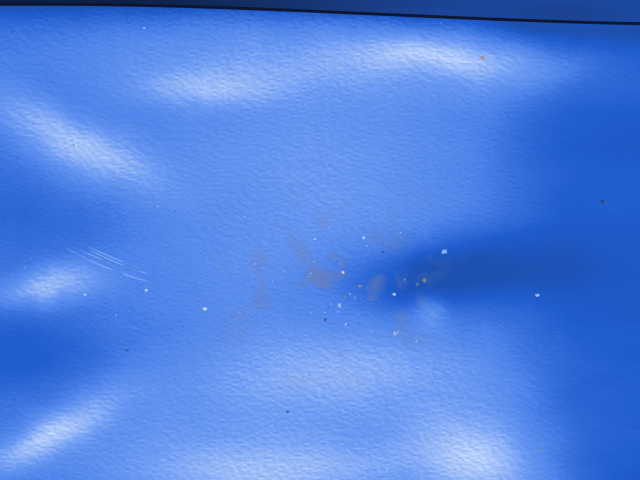
A Shadertoy shader for this texture:

```glsl
// Worn glossy blue vinyl sheet with soft window reflections, fine grain, scuffs and specks.
#define BASE_GLOSS 0.53
#define GRAIN_SCALE vec2(125.0, 210.0)
#define GRAIN_DEPTH 0.13
#define SPECK_COUNT 90
#define SCRATCH_COUNT 9
#define DIRT_CENTRE vec2(0.70, 0.40)

const vec3 BLACK = vec3(0.05, 0.07, 0.15);
const vec3 NAVY  = vec3(0.11, 0.27, 0.59);
const vec3 DEEP  = vec3(0.12, 0.36, 0.80);
const vec3 MID   = vec3(0.30, 0.51, 0.91);
const vec3 LIGHT = vec3(0.42, 0.60, 0.95);
const vec3 PALE  = vec3(0.60, 0.73, 0.97);
const vec3 GLARE = vec3(0.82, 0.88, 0.99);

float hash(vec2 p) {
    return fract(sin(dot(p, vec2(127.1, 311.7))) * 43758.5453);
}

float noise(vec2 p) {
    vec2 i = floor(p), f = fract(p);
    f = f * f * (3.0 - 2.0 * f);
    return mix(mix(hash(i), hash(i + vec2(1, 0)), f.x),
               mix(hash(i + vec2(0, 1)), hash(i + vec2(1, 1)), f.x), f.y);
}

float fbm(vec2 p) {
    float sum = 0.0, amp = 0.5;
    for (int i = 0; i < 4; i++) {
        sum += amp * noise(p);
        p = p * 2.03 + 17.3;
        amp *= 0.5;
    }
    return sum;
}

// Soft elliptical reflection, turned by angle
float glow(vec2 p, vec2 centre, vec2 radius, float angle) {
    vec2 d = p - centre;
    float c = cos(angle), s = sin(angle);
    d = vec2(c * d.x + s * d.y, c * d.y - s * d.x) / radius;
    return exp(-dot(d, d));
}

// Colour ramp from shadow to glare, one step per 0.2
vec3 ramp(float t) {
    vec3 c = mix(BLACK, NAVY, clamp(t * 5.0, 0.0, 1.0));
    c = mix(c, DEEP,  clamp(t * 5.0 - 1.0, 0.0, 1.0));
    c = mix(c, MID,   clamp(t * 5.0 - 2.0, 0.0, 1.0));
    c = mix(c, LIGHT, clamp(t * 5.0 - 3.0, 0.0, 1.0));
    c = mix(c, PALE,  clamp(t * 5.0 - 4.0, 0.0, 1.0));
    return mix(c, GLARE, clamp(t * 5.0 - 5.0, 0.0, 1.0));
}

// Broad light and shade over the sheet
float gloss(vec2 p) {
    float t = BASE_GLOSS - 0.15 * smoothstep(0.95, 1.22, p.x);
    t += 0.26 * glow(p, vec2(0.64, 0.62), vec2(0.36, 0.30), 0.0);
    t += 0.25 * glow(p, vec2(0.62, 0.10), vec2(0.50, 0.20), 0.0);
    t += 0.20 * glow(p, vec2(0.74, 0.23), vec2(0.24, 0.07), 0.0);
    t += 0.22 * glow(p, vec2(0.70, 0.87), vec2(0.55, 0.08), -0.03);
    t += 0.36 * glow(p, vec2(0.96, 0.88), vec2(0.20, 0.04), -0.05);
    t += 0.27 * glow(p, vec2(0.41, 0.82), vec2(0.15, 0.04), 0.04);
    t += 0.46 * glow(p, vec2(0.15, 0.71), vec2(0.19, 0.05), -0.50);
    t += 0.45 * glow(p, vec2(0.10, 0.40), vec2(0.11, 0.035), 0.10);
    t += 0.46 * glow(p, vec2(0.10, 0.09), vec2(0.16, 0.04), 0.45);
    t += 0.28 * glow(p, vec2(0.53, 0.02), vec2(0.30, 0.06), 0.0);
    t += 0.42 * glow(p, vec2(1.01, 0.03), vec2(0.14, 0.10), -0.35);
    t += 0.20 * glow(p, vec2(0.90, 0.35), vec2(0.03, 0.04), 0.0);
    t -= 0.34 * glow(p, vec2(0.91, 0.43), vec2(0.22, 0.08), 0.10);
    t -= 0.16 * glow(p, vec2(0.06, 0.25), vec2(0.26, 0.08), 0.15);
    t -= 0.10 * glow(p, vec2(0.05, 0.55), vec2(0.20, 0.07), -0.20);
    return t;
}

void mainImage(out vec4 fragColor, in vec2 fragCoord) {
    float px = 1.0 / iResolution.y;
    vec2 p = fragCoord * px;

    // Reflections, slightly rippled, with embossed grain
    vec2 ripple = vec2(fbm(p * 7.0), fbm(p * 7.0 + 40.0)) - 0.47;
    float t = gloss(p + 0.05 * ripple) + 0.10 * (fbm(p * vec2(4.0, 9.0)) - 0.47);
    vec2 g = p * GRAIN_SCALE + 3.0 * ripple;
    float emboss = noise(g) - noise(g + vec2(0.3, 0.7));
    t += GRAIN_DEPTH * emboss * smoothstep(0.25, 1.0, t);

    // Shadow below the seam
    float seam = 0.991 - 0.042 * smoothstep(0.1, 1.5, p.x);
    float below = seam - p.y;
    t -= 0.25 * exp(-max(below, 0.0) / 0.035);
    vec3 col = ramp(max(t, 0.30));

    // Greyish smudges around the worn middle
    float worn = glow(p, DIRT_CENTRE, vec2(0.20, 0.14), 0.0);
    float smudge = smoothstep(0.52, 0.72, fbm(p * 24.0)) * worn;
    col = mix(col, vec3(0.45, 0.50, 0.68), 0.55 * smudge);

    // Broken scuff strands on the left, faint scratches elsewhere
    for (int i = 0; i < SCRATCH_COUNT; i++) {
        float k = float(i), r = hash(vec2(k, 3.1)), s = hash(vec2(k, 8.7));
        bool scuff = i < 4;
        vec2 start = scuff ? vec2(0.12 + 0.06 * r, 0.52 - 0.04 * s) : vec2(1.2 * r, 0.1 + 0.8 * s);
        float slope = scuff ? -0.48 + 0.1 * s : 1.2 * (s - 0.5);
        float span = 0.10 + 0.10 * hash(vec2(k, 5.5));
        float x = p.x - start.x;
        float d = abs(p.y - start.y - slope * x - 0.9 * x * (x - span)) / sqrt(1.0 + slope * slope);
        float ends = smoothstep(0.0, 0.03, x) * smoothstep(span, span - 0.03, x);
        float line = smoothstep(0.0008 + px, 0.0, d) * ends * smoothstep(0.3, 0.6, noise(p * 45.0 + k));
        col = mix(col, PALE, line * (scuff ? 0.55 : 0.18));
    }

    // Specks of paint, grit and rust, half of them gathered in the middle
    float ragged = 0.6 + 0.8 * noise(p * 260.0);
    for (int i = 0; i < SPECK_COUNT; i++) {
        float k = float(i), kind = hash(vec2(k, 4.2));
        vec2 r = vec2(hash(vec2(k, 1.7)), hash(vec2(k, 9.3)));
        vec2 q = vec2(hash(vec2(k, 2.9)), hash(vec2(k, 6.1)));
        vec2 centre = i % 2 == 0 ? r * vec2(1.333, 0.96) : DIRT_CENTRE + (r + q - 1.0) * vec2(0.24, 0.22);
        float size = (0.0009 + 0.0042 * pow(q.x, 5.0)) * ragged;
        vec2 d = (p - centre) * vec2(1.0, 0.7 + 0.7 * q.y);
        vec3 tint = kind < 0.55 ? vec3(0.86, 0.90, 0.98)
                  : kind < 0.82 ? vec3(0.62, 0.55, 0.48) : vec3(0.20, 0.25, 0.40);
        col = mix(col, tint, smoothstep(size + px, size - px, length(d)) * (0.4 + 0.5 * q.y));
    }

    // Dark seam and the strip above it
    vec3 strip = mix(NAVY, DEEP, 0.35 * noise(p * vec2(6.0, 40.0))) * mix(0.45, 0.95, smoothstep(0.2, 1.0, p.x));
    col = mix(col, strip, smoothstep(px, -px, below));
    col = mix(col, BLACK, 0.92 * smoothstep(0.0025 + px, 0.0015, abs(below)));

    fragColor = vec4(clamp(col, 0.0, 1.0), 1.0);
}
```
